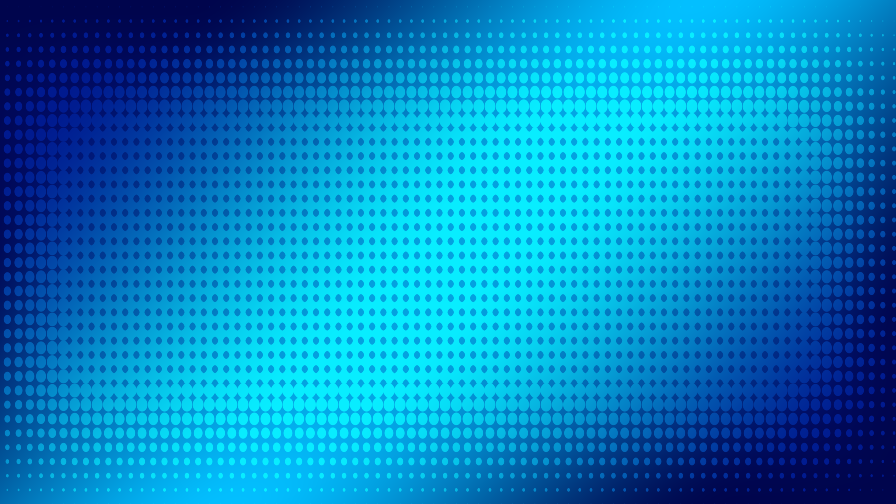
Give the GLSL for this background, as a WebGL 2 fragment shader.

```glsl
#version 300 es
precision highp float;
// Draws a blue halftone panel over a diagonal band of cyan light.

uniform vec2 u_resolution;
out vec4 outColor;

const vec3 NAVY = vec3(0.0, 0.02, 0.30);
const vec3 AZURE = vec3(0.01, 0.75, 1.0);
const vec3 ROYAL = vec3(0.0, 0.10, 0.56);
const vec3 CYAN = vec3(0.03, 0.93, 1.0);

// Signed distance to the axis of the diagonal band.
float bandDistance(vec2 p, vec2 anchor, vec2 normal) {
    return dot(p - anchor, normalize(normal));
}

// Light that fades away from the axis, from core to edge.
vec3 bandColor(float d, float core, float edge, vec3 dark, vec3 bright) {
    float light = 1.0 - smoothstep(core, edge, abs(d));
    return mix(dark, bright, light);
}

// Rectangle with wide soft borders: 1 inside, 0 outside.
float softBox(vec2 p, vec2 center, vec2 outer, vec2 fade) {
    vec2 inside = smoothstep(vec2(0.0), fade, outer - abs(p - center));
    return inside.x * inside.y;
}

// Light dot in a unit cell that turns into oval corner gaps at full tone.
float halftone(vec2 q, float tone, float pixel) {
    float radius = 0.55 * sqrt(tone);
    float dotField = radius - length(q);
    float gapField = length(0.5 - abs(q)) - 0.285;
    float field = mix(dotField, gapField, 0.8 * smoothstep(0.82, 1.0, tone));
    float cover = smoothstep(-0.5 * pixel, 0.5 * pixel, field);
    return cover * smoothstep(0.0, 0.1, radius);
}

void main() {
    vec2 p = gl_FragCoord.xy / u_resolution.y;
    float halfWidth = 0.5 * u_resolution.x / u_resolution.y;

    // Halftone lattice, slightly taller than wide
    vec2 cell = vec2(0.02227, 0.02819);
    vec2 origin = vec2(halfWidth - 0.273, 0.5072);
    vec2 grid = (p - origin) / cell;
    vec2 dotCenter = origin + floor(grid + 0.5) * cell;
    vec2 q = fract(grid + 0.5) - 0.5;

    // Dots grow inward until they overlap, leaving small gaps
    vec2 boxCenter = vec2(halfWidth - 0.025, 0.493);
    vec2 boxOuter = vec2(halfWidth + 0.079, 0.507);
    vec2 boxFade = vec2(0.30, 0.305);
    float tone = softBox(dotCenter, boxCenter, boxOuter, boxFade);
    float pixel = 1.0 / (u_resolution.y * 0.5 * (cell.x + cell.y));
    float mask = halftone(q, tone, pixel);

    // Two versions of the diagonal light, the front one wider and brighter
    float d = bandDistance(p, vec2(0.463, 0.0), vec2(1.08, -1.0));
    vec3 back = bandColor(d, 0.0, 0.72, NAVY, AZURE);
    vec3 front = bandColor(d, 0.046, 0.82, ROYAL, CYAN);

    // Inside the panel the gaps take a deeper shade of the front light
    float panel = softBox(p, boxCenter, boxOuter, boxFade);
    back = mix(back, front * vec3(0.5, 0.65, 0.85), 0.8 * panel);

    outColor = vec4(mix(back, front, mask), 1.0);
}
```
